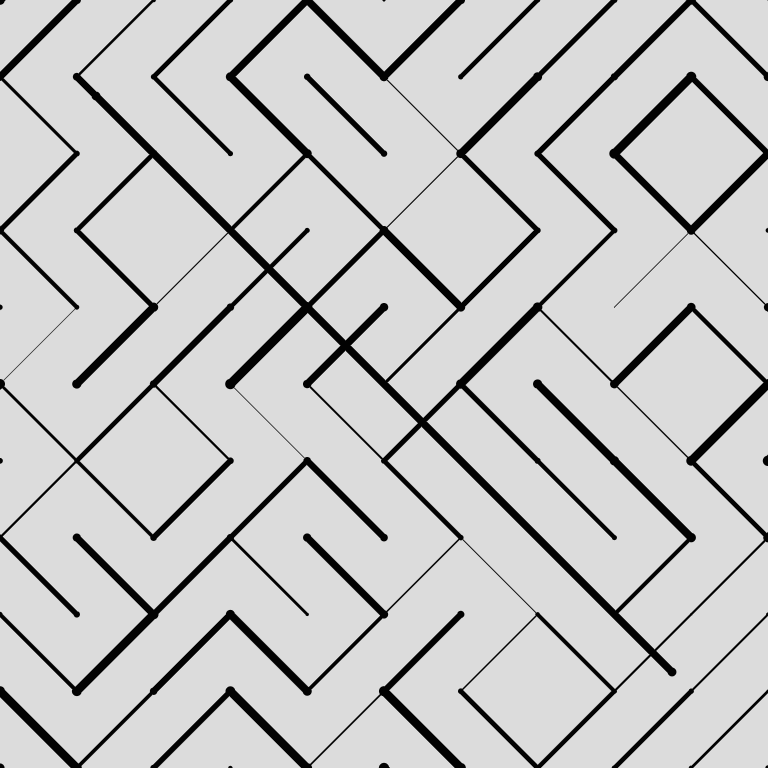
Give the GLSL for this pattern, as a Shadertoy shader.

```glsl
// Diagonal maze: every cell of a square grid holds one diagonal stroke with a
// random lean and a random thickness, ending in small round knobs.
// One long falling stroke crosses the whole canvas on top.

const float CELLS = 10.0;           // grid cells along the canvas height
const float THIN_RADIUS = 0.003;    // half widths, in cells
const float THICK_RADIUS = 0.058;
const float LONG_RADIUS = 0.049;
const float KNOB_SCALE = 1.17;      // knob radius relative to the stroke
const vec3 PAPER = vec3(0.863);
const vec3 INK = vec3(0.008);

// Two independent random values in 0..1 for a cell
vec2 hash22(vec2 cell) {
    vec3 p = fract(cell.xyx * vec3(0.1031, 0.1030, 0.0973));
    p += dot(p, p.yzx + 33.33);
    return fract((p.xx + p.yz) * p.zy);
}

float segmentDistance(vec2 p, vec2 a, vec2 b) {
    vec2 ap = p - a, ab = b - a;
    return length(ap - ab * clamp(dot(ap, ab) / dot(ab, ab), 0.0, 1.0));
}

// Box-filtered coverage, so strokes thinner than a pixel fade out evenly
float coverage(float dist, float radius, float pixel) {
    vec2 edges = vec2(radius - dist, radius + dist) / pixel;
    edges = clamp(edges, -0.5, 0.5);
    return edges.x + edges.y;
}

// Straight stroke with a slightly wider round knob at each end
float stroke(vec2 p, vec2 a, vec2 b, float radius, float pixel) {
    float line = coverage(segmentDistance(p, a, b), radius, pixel);
    float knobDistance = min(distance(p, a), distance(p, b));
    return max(line, coverage(knobDistance, radius * KNOB_SCALE, pixel));
}

// The diagonal belonging to one cell
float cellStroke(vec2 p, vec2 cell, float pixel) {
    vec2 rnd = hash22(cell + 17.0);
    float radius = mix(THIN_RADIUS, THICK_RADIUS, rnd.y);
    float startY = step(0.5, rnd.x);   // 0 rises, 1 falls
    vec2 a = cell + vec2(0.0, startY);
    vec2 b = cell + vec2(1.0, 1.0 - startY);
    return stroke(p, a, b, radius, pixel);
}

// Neighbouring cells are included because knobs reach over the borders
float maze(vec2 p, float pixel) {
    float ink = 0.0;
    for (int y = -1; y <= 1; y++) {
        for (int x = -1; x <= 1; x++) {
            vec2 cell = floor(p) + vec2(x, y);
            ink = max(ink, cellStroke(p, cell, pixel));
        }
    }
    return ink;
}

void mainImage(out vec4 fragColor, in vec2 fragCoord) {
    float pixel = CELLS / iResolution.y;
    vec2 p = fragCoord * pixel;

    // Long stroke from upper left to lower right
    vec2 canvas = iResolution.xy * pixel;
    vec2 from = canvas * vec2(0.125, 0.875);
    vec2 to = canvas * vec2(0.875, 0.125);

    float ink = maze(p, pixel);
    ink = max(ink, stroke(p, from, to, LONG_RADIUS, pixel));
    fragColor = vec4(mix(PAPER, INK, ink), 1.0);
}
```
